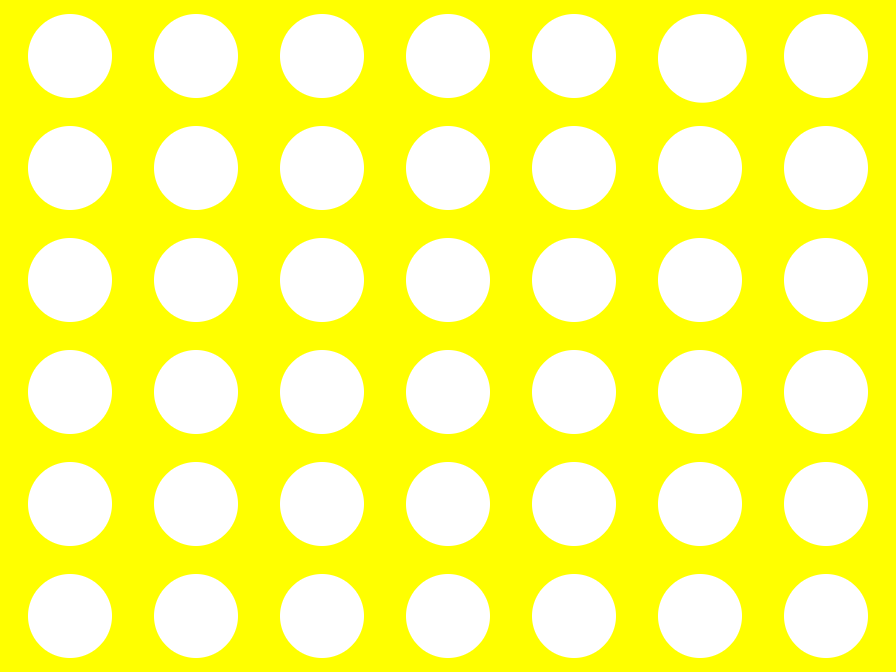
Write a Shadertoy shader that draws this pattern.

```glsl
// White dots on flat yellow, seven across and six down, centred on the canvas.
// Each pixel finds its grid cell and takes the distance to that cell's disc;
// one disc in the top row is slightly larger and shifted right and down.

float discDistance(vec2 p, vec2 center, float radius) {
    return length(p - center) - radius;
}

void mainImage(out vec4 fragColor, in vec2 fragCoord) {
    // Canvas height is one unit, origin at the centre
    vec2 p = (fragCoord - 0.5 * iResolution.xy) / iResolution.y;

    // Grid cell: a column lies on the centre line, rows straddle it
    vec2 pitch = vec2(0.1875, 1.0 / 6.0);
    vec2 cell = vec2(floor(p.x / pitch.x + 0.5), floor(p.y / pitch.y));
    vec2 center = (cell + vec2(0.0, 0.5)) * pitch;

    // The odd disc keeps its upper left edges aligned with its neighbours
    float growth = all(equal(cell, vec2(2.0))) ? 0.0035 : 0.0;
    float d = discDistance(p, center + growth * vec2(1.0, -1.0), 0.0625 + growth);

    // Edge smoothed over one pixel
    float coverage = clamp(0.5 - d * iResolution.y, 0.0, 1.0);
    vec3 yellow = vec3(1.0, 1.0, 0.0);
    fragColor = vec4(mix(yellow, vec3(1.0), coverage), 1.0);
}
```
